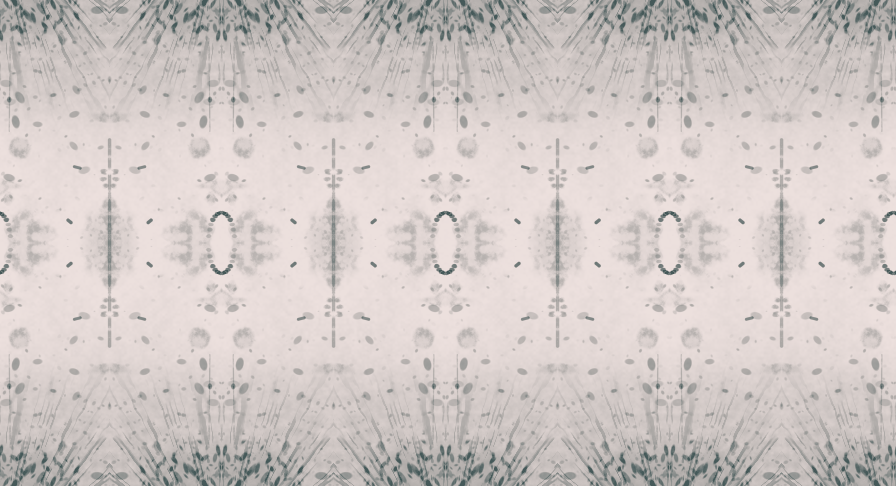
This pattern is drawn by a Shadertoy shader. Its source:

```glsl
float hash(vec2 p) {
    return fract(sin(dot(p, vec2(127.1, 311.7))) * 43758.5453);
}

float noise(vec2 p) {
    vec2 i = floor(p), f = fract(p);
    f = f * f * (3.0 - 2.0 * f);
    return mix(mix(hash(i), hash(i + vec2(1, 0)), f.x),
               mix(hash(i + vec2(0, 1)), hash(i + vec2(1, 1)), f.x), f.y);
}

float fbm(vec2 p) {
    float sum = 0.0, gain = 0.53;
    for (int i = 0; i < 4; i++) {
        sum += gain * noise(p);
        p = mat2(1.6, 1.2, -1.2, 1.6) * p + 7.3;
        gain *= 0.5;
    }
    return sum;
}

float blob(vec2 p, vec2 centre, vec2 radius, float soft) {
    return 1.0 - smoothstep(1.0 - soft, 1.0 + soft, length((p - centre) / radius));
}

float segment(vec2 p, vec2 a, vec2 b, float halfWidth) {
    vec2 d = b - a;
    float dist = length(p - a - d * clamp(dot(p - a, d) / dot(d, d), 0.0, 1.0));
    float aa = 0.7 / iResolution.y;
    return 1.0 - smoothstep(halfWidth - aa, halfWidth + aa, dist);
}

// Jittered, randomly turned ellipses; amount is the share of cells filled
float flecks(vec2 p, float cells, float tilt, float spread, float stretch, float amount) {
    vec2 g = p * cells;
    float aa = 0.8 * cells / iResolution.y, ink = 0.0;
    for (int j = -1; j <= 1; j++)
    for (int i = -1; i <= 1; i++) {
        vec2 cell = floor(g) + vec2(i, j);
        vec2 jitter = vec2(hash(cell + 3.1), hash(cell + 8.7));
        float angle = tilt + spread * (hash(cell + 5.3) - 0.5);
        vec2 d = mat2(cos(angle), -sin(angle), sin(angle), cos(angle)) * (g - cell - jitter);
        d.y /= stretch;
        float radius = 0.07 + 0.2 * hash(cell + 1.9);
        float pick = hash(cell + 12.4);
        float shape = 1.0 - smoothstep(radius - aa, radius + aa, length(d));
        ink = max(ink, shape * smoothstep(pick, pick + 0.1, amount) * (0.45 + 0.55 * hash(cell + 6.2)));
    }
    return ink;
}

void mainImage(out vec4 fragColor, in vec2 fragCoord) {
    // Four mirrored repeats across, one mirrored repeat down
    vec2 p = fragCoord / iResolution.y;
    float period = iResolution.x / iResolution.y / 4.0;
    float halfPeriod = 0.5 * period;
    vec2 q = vec2(abs(mod(p.x + 0.005 + halfPeriod, period) - halfPeriod), abs(p.y - 0.5));
    vec2 side = vec2(halfPeriod - q.x, q.y);
    vec2 warp = vec2(fbm(q * 38.0), fbm(q * 38.0 + 19.0)) - 0.5;
    vec2 w = q + 0.026 * warp;
    vec2 ws = side + 0.026 * warp;
    float cloud = fbm(q * 13.0 + 4.0);
    float mottle = fbm(q * 75.0 + 31.0);
    float edge = smoothstep(0.2, 0.5, q.y);

    // Stained ground, darker towards top and bottom
    float tone = 0.015 + 0.13 * smoothstep(0.12, 0.4, q.y) + 0.07 * edge;
    tone += 0.1 * (cloud - 0.45) + 0.12 * (mottle - 0.5) * (0.5 + edge);

    // Pale stains: bow on the main axis, medallion on the side axis, round heads
    float stain = 0.8 * blob(w, vec2(0.065, 0.012), vec2(0.05, 0.04), 0.3);
    stain = max(stain, 0.6 * blob(w, vec2(0.055, 0.045), vec2(0.025, 0.023), 0.25));
    stain = max(stain, 0.6 * blob(w, vec2(0.01, 0.115), vec2(0.036, 0.015), 0.3));
    stain = max(stain, 0.7 * blob(w, vec2(0.025, 0.09), vec2(0.014, 0.009), 0.3));
    stain = max(stain, 0.95 * blob(ws, vec2(0.0), vec2(0.056, 0.064), 0.3));
    stain = max(stain, 0.8 * blob(ws, vec2(0.0, 0.075), vec2(0.022, 0.02), 0.3));
    stain = max(stain, 0.65 * blob(ws, vec2(0.02, 0.258), vec2(0.022, 0.01), 0.4));
    stain = max(stain, 0.8 * blob(q + 0.009 * warp, vec2(0.046, 0.196), vec2(0.022), 0.18));
    tone += stain * (0.11 + 0.24 * smoothstep(0.35, 0.75, mottle));

    // Light wedge and small clear lozenge
    float wedge = smoothstep(0.0, 0.008, 0.55 * (w.x - 0.105) - w.y) * (1.0 - smoothstep(0.16, 0.175, w.x));
    tone = mix(tone, 0.0, 0.9 * wedge);
    tone = mix(tone, 0.0, 0.8 * (1.0 - smoothstep(0.8, 1.1, w.x / 0.022 + w.y / 0.06)));

    // Side stem with paired leaves
    float wear = smoothstep(0.2, 0.6, mottle);
    tone += 0.34 * wear * segment(side, vec2(0.0), vec2(0.0, 0.212), 0.0035);
    for (int i = 0; i < 3; i++) {
        float k = float(i);
        vec2 leaf = vec2(0.011 + 0.004 * mod(k, 2.0), 0.118 + 0.014 * k);
        tone += 0.3 * wear * blob(side + 0.008 * warp, leaf, vec2(0.008, 0.005), 0.3);
    }

    // Hanging stalks with a bead
    tone += 0.25 * wear * segment(q, vec2(0.024, 0.23), vec2(0.026, 0.42), 0.0013);
    tone += 0.45 * blob(q, vec2(0.024, 0.295), vec2(0.0045, 0.006), 0.3);

    // Dark beads around the centre, fading down its sides
    for (int i = 0; i < 7; i++) {
        float angle = 1.5 - 0.21 * float(i);
        vec2 bead = vec2(0.027, 0.063) * vec2(cos(angle), sin(angle));
        float strength = i < 4 ? 0.75 : 0.25;
        tone += strength * blob(q + 0.006 * warp, bead, vec2(0.0055, 0.004), 0.35);
    }
    tone += 0.75 * segment(q, vec2(0.145, 0.047), vec2(0.151, 0.042), 0.0035);
    tone += 0.6 * segment(q, vec2(0.158, 0.157), vec2(0.17, 0.154), 0.003);

    // Scattered specks
    float scatter = 0.22 * smoothstep(0.03, 0.1, q.y) * (1.0 - 0.5 * edge) + 0.07;
    tone += 0.45 * flecks(q, 34.0, 1.1, 1.8, 1.7, scatter);
    tone += 0.3 * flecks(q + 3.0, 75.0, 1.0, 3.0, 1.4, 0.13 + 0.2 * edge);

    // Fine grass fanning out from the top and bottom edges
    vec2 root = vec2(q.x, 0.68 - q.y);
    vec2 fan = vec2(atan(root.x, root.y) * 75.0, length(root) * 18.0);
    float grass = smoothstep(0.58, 0.88, noise(fan + 1.5 * warp));
    tone += 0.3 * grass * smoothstep(0.22, 0.48, q.y);

    // Dense dark brush marks gathered on the main axis
    float reach = smoothstep(0.37, 0.48, q.y + 0.05 * (cloud - 0.5));
    float clump = reach * (1.0 - smoothstep(0.05, 0.16, abs(q.x - 0.045)));
    tone += 0.1 * clump;
    tone += 0.72 * flecks(q + 1.0, 46.0, 0.45, 0.7, 2.6, 0.85 * clump) * (0.5 + 0.8 * mottle);
    tone += 0.5 * flecks(q + 2.0, 62.0, -0.5, 0.8, 2.2, 0.18 * smoothstep(0.33, 0.5, q.y) + 0.45 * clump);

    tone = clamp(tone + 0.035 * (noise(p * 190.0) - 0.5), 0.0, 1.0);
    vec3 color = mix(vec3(0.925, 0.877, 0.867), vec3(0.68, 0.665, 0.655), smoothstep(0.0, 0.4, tone) * 0.35 + 0.65 * min(tone / 0.4, 1.0));
    color = mix(color, vec3(0.27, 0.35, 0.35), max(tone - 0.4, 0.0) / 0.6);
    fragColor = vec4(color, 1.0);
}
```
